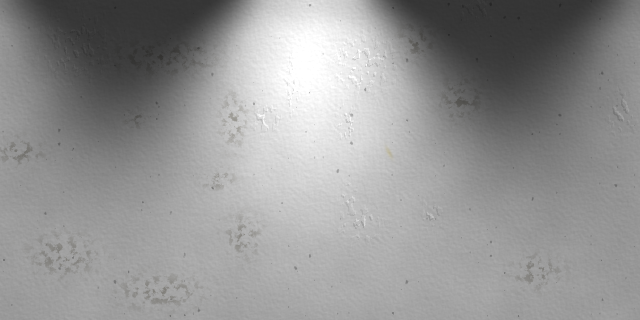
Give the GLSL for this texture, as a Shadertoy shader.

```glsl
vec2 hash2(vec2 cell) {
    vec3 q = fract(cell.xyx * vec3(0.1031, 0.1030, 0.0973));
    q += dot(q, q.yzx + 33.33);
    return fract((q.xx + q.yz) * q.zy);
}

float gradientDot(vec2 cell, vec2 offset) {
    return dot(hash2(cell) * 2.0 - 1.0, offset);
}

float gradientNoise(vec2 p) {
    vec2 i = floor(p), f = fract(p);
    vec2 u = f * f * f * (f * (f * 6.0 - 15.0) + 10.0);
    vec2 e = vec2(1.0, 0.0);
    float low = mix(gradientDot(i, f), gradientDot(i + e, f - e), u.x);
    float high = mix(gradientDot(i + e.yx, f - e.yx), gradientDot(i + 1.0, f - 1.0), u.x);
    return mix(low, high, u.y);
}

float fbm(vec2 p, int octaves) {
    float sum = 0.0, amp = 0.6;
    for (int i = 0; i < octaves; i++) {
        sum += amp * gradientNoise(p);
        p = mat2(1.6, 1.2, -1.2, 1.6) * p + 7.3;
        amp *= 0.55;
    }
    return sum;
}

// Soft elliptical blob: centre in xy, radii in zw
float blob(vec2 p, vec4 area) {
    vec2 q = (p - area.xy) / area.zw;
    return exp(-dot(q, q));
}

// Areas of peeling plaster
float peelMask(vec2 p) {
    const vec4 areas[10] = vec4[10](
        vec4(1.085, 0.61, 0.03, 0.06), vec4(1.09, 0.385, 0.025, 0.04),
        vec4(1.13, 0.30, 0.06, 0.05), vec4(0.91, 0.73, 0.02, 0.09),
        vec4(1.14, 0.80, 0.09, 0.08), vec4(1.49, 0.97, 0.05, 0.04),
        vec4(1.35, 0.33, 0.03, 0.04), vec4(1.94, 0.65, 0.04, 0.06),
        vec4(0.24, 0.86, 0.10, 0.10), vec4(0.83, 0.63, 0.04, 0.04));
    float mask = 0.0;
    for (int i = 0; i < 10; i++) mask = max(mask, blob(p, areas[i]));
    return mask;
}

// Areas of worn, stained paint
float stainMask(vec2 p) {
    const vec4 areas[11] = vec4[11](
        vec4(0.51, 0.82, 0.15, 0.05), vec4(0.73, 0.62, 0.04, 0.08),
        vec4(0.06, 0.525, 0.07, 0.04), vec4(0.68, 0.44, 0.05, 0.03),
        vec4(1.30, 0.87, 0.05, 0.05), vec4(1.44, 0.69, 0.06, 0.06),
        vec4(1.68, 0.15, 0.07, 0.05), vec4(0.76, 0.26, 0.05, 0.06),
        vec4(0.20, 0.20, 0.10, 0.06), vec4(0.42, 0.63, 0.03, 0.03),
        vec4(0.50, 0.09, 0.12, 0.05));
    float mask = 0.0;
    for (int i = 0; i < 11; i++) mask = max(mask, blob(p, areas[i]));
    return mask;
}

// Plaster height: fine grain plus raised flakes
float wallHeight(vec2 p, float peel) {
    float grain = fbm(p * vec2(78.0, 88.0), 2);
    float swell = fbm(p * 19.0, 2);
    float flake = smoothstep(0.06, 0.16, fbm(p * vec2(48.0, 34.0), 3));
    return 0.055 * grain + 0.03 * swell + 0.10 * peel * flake;
}

// Small chips scattered over a jittered grid
float chips(vec2 p, float density, float chance) {
    vec2 cell = floor(p * density);
    vec2 rnd = hash2(cell + 19.0);
    vec2 local = fract(p * density) - 0.25 - 0.5 * rnd;
    float size = 0.05 + 0.10 * rnd.y;
    float d = length(local * vec2(1.0, 0.75)) + 0.12 * gradientNoise(p * 110.0);
    return step(rnd.x, chance) * smoothstep(size, size * 0.2, d);
}

// Cone of light falling from the top edge; depth grows downward
float spotlight(float dx, float depth, float spread, float gain, float base) {
    float width = 0.22 + spread * depth;
    float soft = 0.10 + 0.42 * depth;
    float cone = smoothstep(-soft, soft, width - abs(dx));
    float across = dx / (0.32 + 0.28 * depth);
    float along = max(depth - 0.1, 0.0) / 0.6;
    return cone * (base + gain * exp(-across * across - along * along));
}

float lighting(vec2 p) {
    float depth = 1.0 - p.y;
    float ambient = mix(0.21, 0.48, smoothstep(0.0, 1.0, depth));
    float lamps = spotlight(p.x - 0.97, depth, 0.88, 0.72, 0.06)
                + spotlight(p.x + 0.15, depth, 0.70, 0.38, 0.04)
                + spotlight(p.x - 2.13, depth, 0.80, 0.34, 0.04);
    return ambient + lamps * mix(0.82, 1.0, smoothstep(0.0, 0.12, depth));
}

void mainImage(out vec4 fragColor, in vec2 fragCoord) {
    vec2 p = fragCoord / iResolution.y;
    p.x *= 2.0 * iResolution.y / iResolution.x;

    // Relief lit from above
    float peel = peelMask(p);
    vec2 reach = vec2(0.0018, 0.0024);
    float relief = wallHeight(p - reach, peel) - wallHeight(p + reach, peel);
    float mottle = 0.07 * fbm(p * 6.0, 5);
    vec3 color = vec3(lighting(p) * (1.0 + 1.4 * relief + mottle));

    // Stains and chips
    float wear = smoothstep(-0.04, 0.22, fbm(p * 42.0, 4)) * stainMask(p);
    color *= 1.0 - wear * vec3(0.22, 0.23, 0.26);
    color *= 1.0 - 0.25 * chips(p, 23.0, 0.07) - 0.14 * chips(p + 3.7, 37.0, 0.07);

    // Faint ochre scratch
    vec2 scratch = p - vec2(1.216, 0.523);
    scratch.x += 0.45 * scratch.y;
    color *= 1.0 - blob(scratch, vec4(0.0, 0.0, 0.007, 0.018)) * vec3(0.02, 0.05, 0.18);

    fragColor = vec4(clamp(color, 0.0, 1.0), 1.0);
}
```
